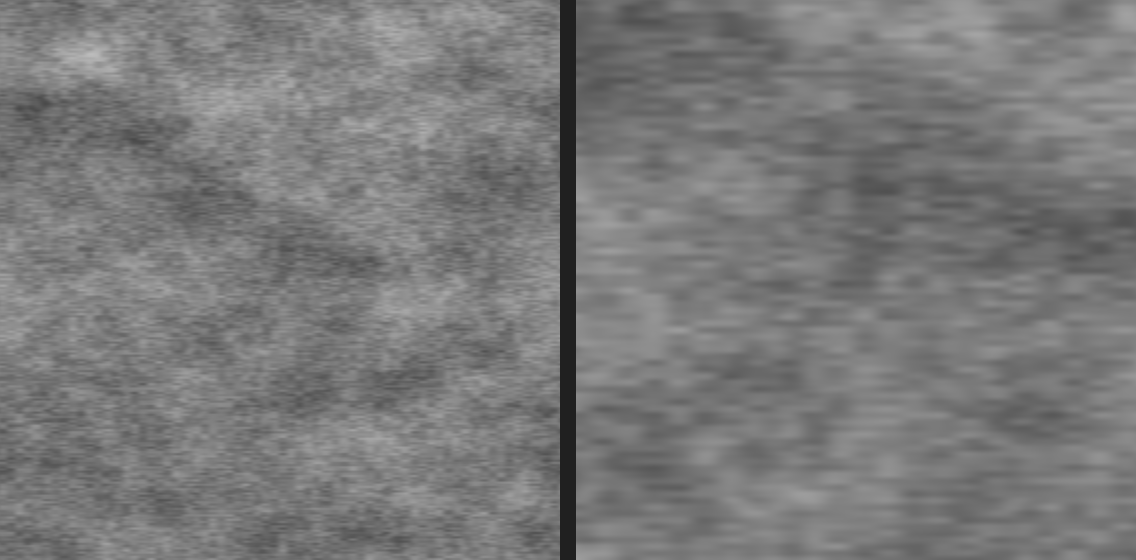
Left: the whole. Right: its middle third, enlarged.
A three.js fragment shader for this texture:

```glsl
// Soft grey cloudy cloth: banded, mottled patches under fine horizontal fibres.
// Sums tiling value noise in two groups: four cloud layers that grow rounder
// as they shrink, then two fibre layers stretched into thin sideways streaks.
varying vec2 vUv;

// Sineless hash of a lattice cell and a layer seed, 0 to 1.
float hash(vec2 cell, float seed) {
  vec3 p = fract(vec3(cell, seed + 7.0) * vec3(0.1031, 0.1030, 0.0973));
  p += dot(p, p.yzx + 33.33);
  return fract((p.x + p.y) * p.z);
}

// Smooth value noise around zero, repeating after the given number of cells.
float tileNoise(vec2 cells, float seed) {
  vec2 p = vUv * cells + vec2(0.37, 0.61) * seed;
  vec2 cell = floor(p);
  vec2 f = p - cell;
  vec2 blend = f * f * (3.0 - 2.0 * f);
  vec2 lo = mod(cell, cells);
  vec2 hi = mod(cell + 1.0, cells);
  float bottom = mix(hash(lo, seed), hash(vec2(hi.x, lo.y), seed), blend.x);
  float top = mix(hash(vec2(lo.x, hi.y), seed), hash(hi, seed), blend.x);
  return mix(bottom, top, blend.y) - 0.5;
}

void main() {
  float grey = 0.49;

  // Clouds: wide bands first, then ever rounder blotches.
  for (int i = 0; i < 4; i++) {
    float octave = float(i);
    vec2 cells = vec2(4.0 * exp2(octave), floor(8.0 * pow(1.75, octave)));
    grey += 0.16 * pow(0.8, octave) * tileNoise(cells, 1.0 + octave * 13.0);
  }

  // Fibres: a soft grain and a hair-thin weft.
  grey += 0.085 * tileNoise(vec2(72.0, 104.0), 61.0);
  grey += 0.11 * tileNoise(vec2(64.0, 256.0), 83.0);

  gl_FragColor = vec4(vec3(clamp(grey, 0.0, 1.0)), 1.0);
}
```
